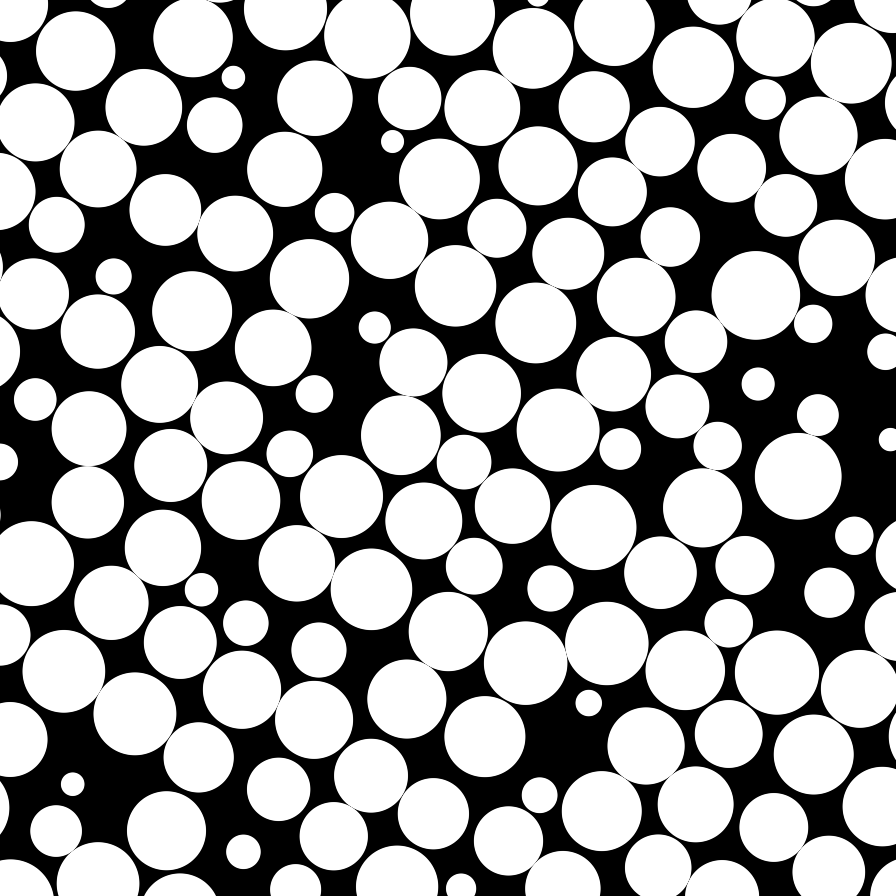
A three.js fragment shader for this pattern:

```glsl
varying vec2 vUv;

vec3 hash3(vec2 cell) {
  vec3 k = vec3(dot(cell, vec2(127.1, 311.7)),
                dot(cell, vec2(269.5, 183.3)),
                dot(cell, vec2(419.2, 371.9)));
  return fract(sin(k) * 43758.55);
}

// One disc per cell: jittered centre in xy, wanted radius in z.
vec3 seedDisc(vec2 cell) {
  vec3 h = hash3(cell);
  return vec3(cell + 0.5 + (h.xy - 0.5) * 0.52, 0.59 * (1.0 - 0.75 * h.z * h.z * h.z));
}

void main() {
  // Turned grid, so that its rows do not show.
  vec2 p = mat2(0.86, 0.51, -0.51, 0.86) * vUv * 11.7 + vec2(7.3, 3.6);
  vec2 home = floor(p);

  vec3 discs[121];
  for (int y = 0; y < 11; y++)
    for (int x = 0; x < 11; x++)
      discs[y * 11 + x] = seedDisc(home + vec2(float(x), float(y)) - 5.0);

  // Push overlapping discs apart; each pass drops the outer ring of cells
  // and writes one slot back, so unread neighbours stay untouched.
  for (int pass = 0; pass < 2; pass++)
    for (int y = 0; y < 9; y++) {
      if (y >= 9 - 2 * pass) break;
      for (int x = 0; x < 9; x++) {
        if (x >= 9 - 2 * pass) break;
        vec3 disc = discs[(y + 1) * 11 + x + 1];
        vec2 push = vec2(0.0);
        for (int b = 0; b < 3; b++)
          for (int a = 0; a < 3; a++) {
            vec3 other = discs[(y + b) * 11 + x + a];
            vec2 away = disc.xy - other.xy;
            float dist = max(length(away), 0.0001);
            push += away / dist * max(disc.z + other.z - dist, 0.0);
          }
        discs[y * 11 + x] = vec3(disc.xy + 0.48 * push, disc.z);
      }
    }

  // Shrink discs that still overlap until they touch, then draw them.
  float edge = 0.008;
  float white = 0.0;
  for (int y = 0; y < 3; y++)
    for (int x = 0; x < 3; x++) {
      vec3 disc = discs[(y + 2) * 11 + x + 2];
      float dist = length(p - disc.xy);
      if (dist < disc.z + edge) {
        float radius = disc.z;
        for (int b = 0; b < 5; b++)
          for (int a = 0; a < 5; a++)
            if (a != 2 || b != 2) {
              vec3 other = discs[(y + b) * 11 + x + a];
              float gap = length(disc.xy - other.xy);
              radius = min(radius, gap * disc.z / (disc.z + other.z));
            }
        white = max(white, 1.0 - smoothstep(-edge, edge, dist - radius));
      }
    }

  gl_FragColor = vec4(vec3(white), 1.0);
}
```
